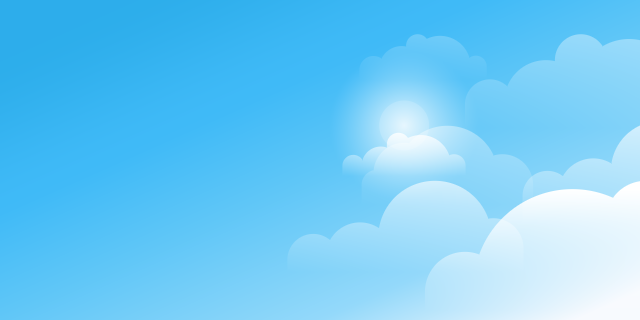
A Shadertoy shader for this background:

```glsl
// A bright sky: a tilted blue gradient, a soft sun and layers of pale clouds.
// Each cloud is a union of round-topped puffs whose white veil thins from the
// crest down to the base. Units are canvas heights, so x runs from 0 to 2.

const int PUFFS = 5;
const vec3 DEEP_BLUE = vec3(0.175, 0.68, 0.92);
const vec3 SKY_BLUE  = vec3(0.25, 0.73, 0.97);
const vec3 SOFT_BLUE = vec3(0.38, 0.78, 0.97);
const vec3 PALE_BLUE = vec3(0.58, 0.85, 0.98);
const vec3 HAZE      = vec3(0.97, 0.98, 0.995);
const vec3 WHITE     = vec3(1.0);

// Sky colour along an axis pointing down and to the right
vec3 skyColor(vec2 p) {
    float t = 0.4 * p.x + 0.9 * (1.0 - p.y);
    vec3 color = mix(DEEP_BLUE, SKY_BLUE, smoothstep(0.15, 0.62, t));
    color = mix(color, SOFT_BLUE, clamp((t - 0.60) / 0.30, 0.0, 1.0));
    color = mix(color, PALE_BLUE, clamp((t - 0.90) / 0.40, 0.0, 1.0));
    return mix(color, HAZE, clamp((t - 1.30) / 0.32, 0.0, 1.0));
}

// Antialiased coverage of the region where distance is negative
float cover(float distance, float pixel) {
    return clamp(0.5 - distance / pixel, 0.0, 1.0);
}

// Distance to a puff (centre, radius): round above, straight sides below
float puffDistance(vec2 p, vec3 puff) {
    vec2 offset = p - puff.xy;
    return length(vec2(offset.x, max(offset.y, 0.0))) - puff.z;
}

// Lays a cloud over a colour, fading from its crest to its base
vec3 addCloud(vec3 color, vec2 p, vec3 puffs[PUFFS], float crest, float base,
              float opacity, float pixel) {
    float d = 10.0;
    for (int i = 0; i < PUFFS; i++) {
        d = min(d, puffDistance(p, puffs[i]));
    }
    float fade = clamp((p.y - base) / (crest - base), 0.0, 1.0);
    return mix(color, WHITE, opacity * fade * cover(d, pixel));
}

// Wide halo with a faint disc in its middle
vec3 addSun(vec3 color, vec2 p, vec2 center, float haloRadius,
            float discRadius, float pixel) {
    float d = length(p - center);
    float halo = 0.82 * pow(max(1.0 - d / haloRadius, 0.0), 1.25);
    color = mix(color, WHITE, halo);
    return mix(color, WHITE, 0.16 * cover(d - discRadius, pixel));
}

void mainImage(out vec4 fragColor, in vec2 fragCoord) {
    vec2 p = fragCoord / iResolution.xy * vec2(2.0, 1.0);
    float pixel = 1.0 / iResolution.y;

    // Puffs of each cloud, from the farthest to the nearest
    vec3 highCloud[PUFFS] = vec3[](
        vec3(1.375, 0.792, 0.096), vec3(1.305, 0.857, 0.036),
        vec3(1.255, 0.786, 0.070), vec3(1.167, 0.781, 0.044),
        vec3(1.487, 0.792, 0.034));
    vec3 upperCloud[PUFFS] = vec3[](
        vec3(1.815, 0.812, 0.081), vec3(1.966, 0.714, 0.164),
        vec3(1.706, 0.682, 0.130), vec3(1.531, 0.674, 0.078),
        vec3(2.100, 0.700, 0.100));
    vec3 middleCloud[PUFFS] = vec3[](
        vec3(1.398, 0.448, 0.159), vec3(1.263, 0.458, 0.096),
        vec3(1.177, 0.422, 0.047), vec3(1.570, 0.422, 0.096),
        vec3(1.480, 0.420, 0.090));
    vec3 sunCloud[PUFFS] = vec3[](
        vec3(1.315, 0.484, 0.094), vec3(1.245, 0.549, 0.036),
        vec3(1.190, 0.482, 0.060), vec3(1.104, 0.482, 0.034),
        vec3(1.419, 0.482, 0.036));
    vec3 sideCloud[PUFFS] = vec3[](
        vec3(2.065, 0.466, 0.156), vec3(1.854, 0.396, 0.109),
        vec3(1.711, 0.388, 0.078), vec3(1.950, 0.360, 0.090),
        vec3(2.200, 0.400, 0.100));
    vec3 lowCloud[PUFFS] = vec3[](
        vec3(1.359, 0.258, 0.177), vec3(1.125, 0.198, 0.107),
        vec3(0.979, 0.188, 0.081), vec3(1.542, 0.224, 0.094),
        vec3(1.220, 0.180, 0.080));
    vec3 frontCloud[PUFFS] = vec3[](
        vec3(1.789, 0.099, 0.310), vec3(2.018, 0.310, 0.125),
        vec3(1.453, 0.088, 0.125), vec3(1.600, 0.060, 0.110),
        vec3(2.150, 0.200, 0.150));

    // Stack the layers
    vec3 color = skyColor(p);
    color = addCloud(color, p, highCloud, 0.893, 0.750, 0.23, pixel);
    color = addCloud(color, p, upperCloud, 0.893, 0.600, 0.38, pixel);
    color = addSun(color, p, vec2(1.263, 0.608), 0.235, 0.078, pixel);
    color = addCloud(color, p, middleCloud, 0.607, 0.360, 0.40, pixel);
    color = addCloud(color, p, sunCloud, 0.586, 0.450, 0.80, pixel);
    color = addCloud(color, p, sideCloud, 0.610, 0.300, 0.65, pixel);
    color = addCloud(color, p, lowCloud, 0.435, 0.150, 0.62, pixel);
    color = addCloud(color, p, frontCloud, 0.410, 0.030, 1.00, pixel);

    fragColor = vec4(color, 1.0);
}
```
